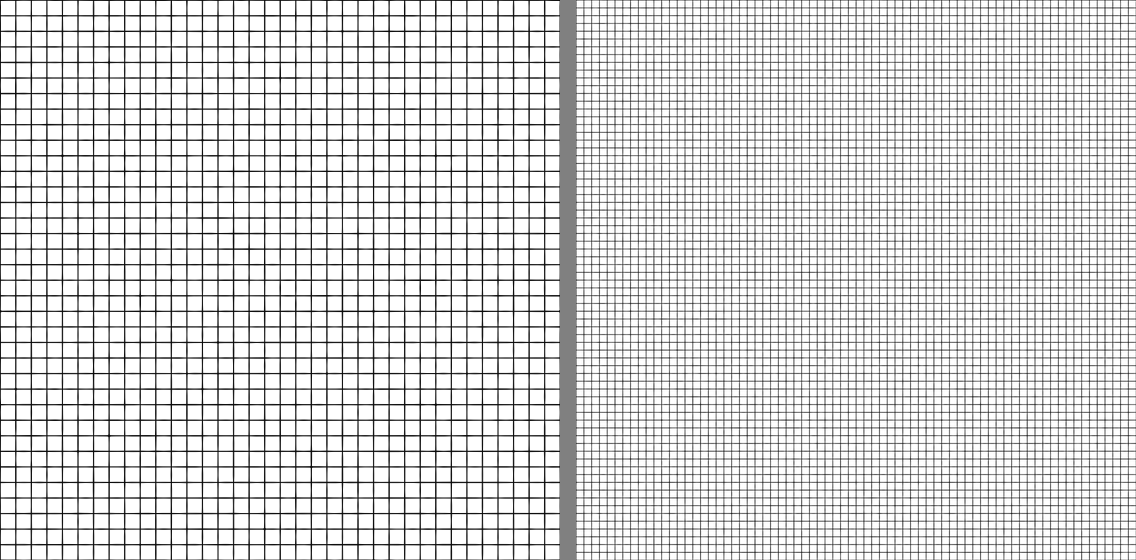
Left: one tile. Right: repeated 2 by 2.
Give the GLSL for this pattern, as a WebGL 1 fragment shader.

```glsl
precision highp float;
// Fine square grid of thin black ink lines on white paper, 36 cells each way.
// Each line is an antialiased band around a whole cell coordinate; wrapped
// noise varies its width and tone, and a few crossings carry a small ink blot.

uniform vec2 u_resolution;

const float CELLS = 36.0;

float hash(vec2 p) {
  return fract(sin(dot(p, vec2(127.1, 311.7))) * 43758.5453);
}

// Smooth noise along one line, periodic over the canvas.
float lineNoise(float along, float lineId, float knotsPerCell) {
  float t = along * knotsPerCell;
  float period = CELLS * knotsPerCell;
  float knot = floor(t);
  float a = hash(vec2(mod(knot, period), lineId));
  float b = hash(vec2(mod(knot + 1.0, period), lineId));
  return mix(a, b, smoothstep(0.0, 1.0, t - knot));
}

// Ink coverage of the nearest line across one axis.
float inkLine(float across, float along, float seed, float pixel) {
  float nearest = floor(across + 0.5);
  float lineId = mod(nearest, CELLS) + seed;
  float halfWidth = 0.043 + 0.014 * (lineNoise(along, lineId, 2.0) - 0.5);
  float tone = mix(0.88, 1.0, lineNoise(along, lineId + 51.0, 1.0));
  float coverage = (halfWidth - abs(across - nearest)) / pixel + 0.5;
  return tone * clamp(coverage, 0.0, 1.0);
}

// Rare soft blot where two lines cross.
float inkBlot(vec2 grid, float pixel) {
  vec2 crossing = floor(grid + 0.5);
  float chance = hash(mod(crossing, CELLS) + 211.0);
  float radius = 0.09 * smoothstep(0.9, 1.0, chance);
  float coverage = (radius - length(grid - crossing)) / pixel + 0.5;
  return step(0.9, chance) * 0.7 * clamp(coverage, 0.0, 1.0);
}

void main() {
  vec2 grid = gl_FragCoord.xy / u_resolution * CELLS + vec2(-0.015, 0.015);
  vec2 pixel = CELLS / u_resolution;

  float vertical = inkLine(grid.x, grid.y, 0.0, pixel.x);
  float horizontal = inkLine(grid.y, grid.x, 103.0, pixel.y);
  float blot = inkBlot(grid, max(pixel.x, pixel.y));

  float paper = (1.0 - vertical) * (1.0 - horizontal) * (1.0 - blot);
  gl_FragColor = vec4(mix(vec3(0.04), vec3(1.0), paper), 1.0);
}
```
